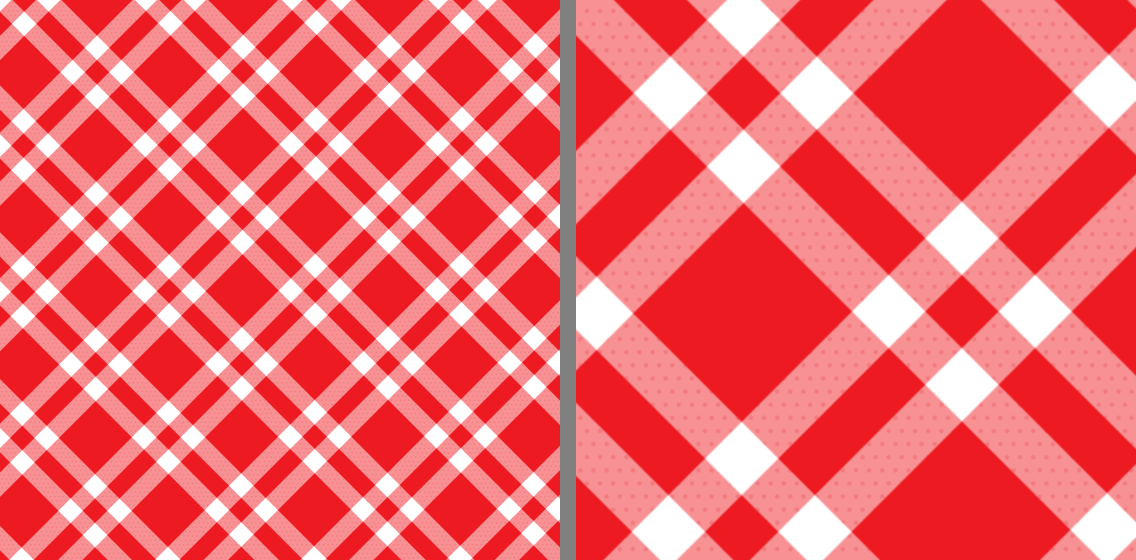
Left, the full canvas; right, a detail of the centre.
Write a WebGL 2 fragment shader that draws this pattern.

```glsl
#version 300 es
precision highp float;

uniform vec2 u_resolution;
out vec4 fragColor;

const vec3 RED = vec3(0.93, 0.10, 0.13);
const vec3 PINK = vec3(0.97, 0.57, 0.58);
const vec3 DARK_PINK = vec3(0.95, 0.46, 0.48);
const vec3 WHITE = vec3(1.0);

// Diagonal coordinates are (x + y, x - y), in canvas units.
const vec2 PERIOD = vec2(0.2622, 0.2599);
const vec2 CROSSING = vec2(1.0443, -0.6979);  // centre of one stripe crossing
const float STRIPE_OFFSET = 0.0436;           // pair axis to stripe centre
const float STRIPE_HALF_WIDTH = 0.0218;
const float EDGE_SOFTNESS = 0.0013;

const float DOT_COUNT = 128.0;                // weave dots across the canvas
const float DOT_RADIUS = 0.17;                // in dot cells
const float DOT_STRENGTH = 0.8;

// Coverage of the paired stripes along both diagonals.
vec2 stripePairs(vec2 diagonal, float softness) {
    vec2 cell = fract((diagonal - CROSSING) / PERIOD + 0.5) - 0.5;
    vec2 edge = abs(abs(cell * PERIOD) - STRIPE_OFFSET) - STRIPE_HALF_WIDTH;
    return 1.0 - smoothstep(-softness, softness, edge);
}

// Fine staggered dots within the single-layer stripes.
float weaveDots(vec2 uv, float pixel) {
    vec2 grid = uv * DOT_COUNT;
    grid.x += 0.5 * mod(floor(grid.y), 2.0);
    float radius = length(fract(grid) - 0.5);
    float softness = max(0.08, 0.7 * pixel * DOT_COUNT);
    return 1.0 - smoothstep(DOT_RADIUS - softness, DOT_RADIUS + softness, radius);
}

void main() {
    vec2 uv = gl_FragCoord.xy / u_resolution;
    float pixel = 1.0 / min(u_resolution.x, u_resolution.y);

    vec2 diagonal = vec2(uv.x + uv.y, uv.x - uv.y);
    vec2 stripe = stripePairs(diagonal, max(EDGE_SOFTNESS, pixel));

    // No stripe is red, one is pink, two overlapping are white.
    vec3 pink = mix(PINK, DARK_PINK, DOT_STRENGTH * weaveDots(uv, pixel));
    vec3 color = mix(mix(RED, pink, stripe.x), mix(pink, WHITE, stripe.x), stripe.y);
    fragColor = vec4(color, 1.0);
}
```
